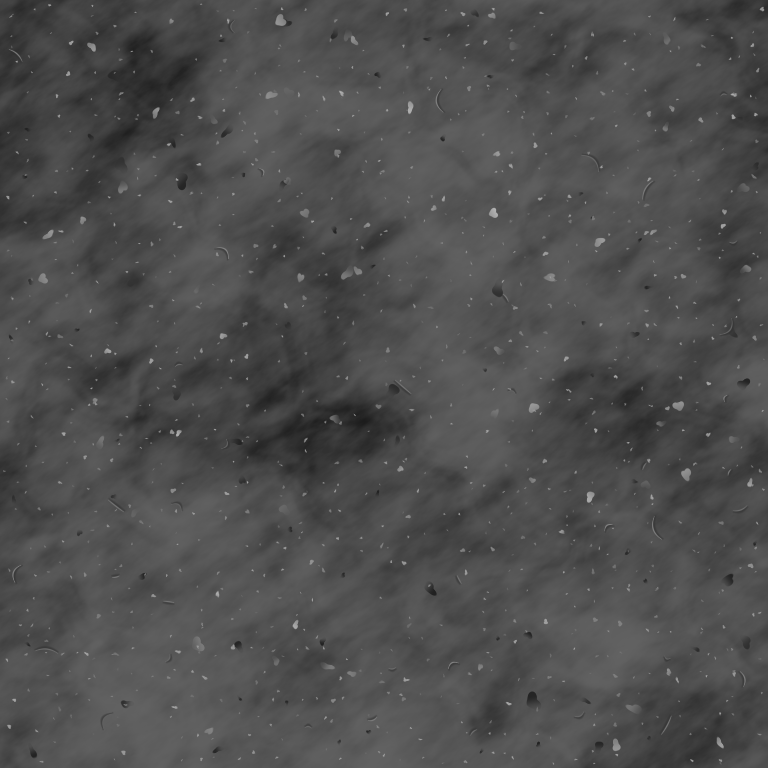
This texture is drawn by a WebGL 1 fragment shader. Its source:

```glsl
precision highp float;
// Dark, cloudy grey stone with slanted grain, pale flakes, specks and curved fibres.
uniform vec2 u_resolution;

const float TAU = 6.28319;

// Three random values per point, without sine.
vec3 hash3(vec2 p) {
  vec3 q = fract(p.xyx * vec3(0.1031, 0.1030, 0.0973));
  q += dot(q, q.yxz + 33.33);
  return fract((q.xxy + q.yzz) * q.zyx);
}

vec2 rotate(vec2 p, float angle) {
  float c = cos(angle), s = sin(angle);
  return vec2(c * p.x + s * p.y, c * p.y - s * p.x);
}

float valueNoise(vec2 p) {
  vec2 i = floor(p), f = fract(p);
  f = f * f * f * (f * (f * 6.0 - 15.0) + 10.0);
  float low = mix(hash3(i).x, hash3(i + vec2(1.0, 0.0)).x, f.x);
  float high = mix(hash3(i + vec2(0.0, 1.0)).x, hash3(i + 1.0).x, f.x);
  return mix(low, high, f.y);
}

float fbm(vec2 p, float gain) {
  float sum = 0.0, total = 0.0, weight = 1.0;
  for (int i = 0; i < 5; i++) {
    sum += weight * valueNoise(p);
    total += weight;
    weight *= gain;
    p = rotate(p, 0.5) * 2.03 + 17.3;
  }
  return sum / total;
}

// Cloudy base tone; bright parts are compressed, dark parts reach further.
float stoneTone(vec2 p) {
  vec2 warp = vec2(valueNoise(p * 14.0 + 40.0), valueNoise(p * 14.0 + 80.0)) - 0.5;
  float clouds = fbm(p * vec2(5.0, 6.5) + warp * 0.35 + 11.0, 0.58) - 0.5;
  vec2 slanted = rotate(p, 0.62);
  float grain = fbm(slanted * vec2(20.0, 48.0) + 60.0, 0.5) - 0.5;
  float d = 0.35 * clouds + 0.13 * grain;
  return 0.302 + d - 3.0 * d * d;
}

// Offset from the mark in this grid cell, in canvas units.
vec2 cellOffset(vec2 p, float cells, vec2 jitter) {
  return (fract(p * cells) - mix(vec2(0.2), vec2(0.8), jitter)) / cells;
}

// Signed distance to an uneven, angular chip.
float chipDistance(vec2 q, float radius, float stretch, vec2 shape) {
  q.y *= stretch;
  float a = atan(q.y, q.x + 0.000001);
  float edge = 1.0 + 0.22 * sin(2.0 * a + TAU * shape.x) + 0.18 * sin(3.0 * a + TAU * shape.y);
  return (length(q) - radius * edge) / stretch;
}

// Signed distance to a bent, tapering fibre.
float fibreDistance(vec2 q, float halfLength, float width, float bend) {
  float along = clamp(q.x / halfLength, -1.0, 1.0);
  q.y -= bend * halfLength * (along * along - 0.5);
  return length(vec2(q.x - along * halfLength, q.y)) - width * (1.0 - 0.6 * along * along);
}

float cover(float d, float blur) {
  return 1.0 - smoothstep(-blur, blur, d);
}

// Scattered chips: radius range, share of filled cells, tone range, one faded side.
float addChips(float tone, vec2 p, float cells, float seed, vec2 radii, float share,
               vec2 tones, float fade, float blur) {
  vec2 id = floor(p * cells);
  vec3 a = hash3(id + seed), b = hash3(id + seed + 37.0);
  vec2 q = rotate(cellOffset(p, cells, a.xy), TAU * b.x);
  float radius = mix(radii.x, radii.y, b.y * b.y);
  float mask = cover(chipDistance(q, radius, 1.0 + b.z, a.yx), blur);
  mask *= mix(1.0, smoothstep(-1.0, 0.8, q.x / radius), fade) * step(a.z, share);
  return mix(tone, mix(tones.x, tones.y, fract(a.z * 57.0)), mask);
}

// Scattered fibres, each with a soft shadow beside it.
float addFibres(float tone, vec2 p, float cells, float seed, float share, float blur) {
  vec2 id = floor(p * cells);
  vec3 a = hash3(id + seed), b = hash3(id + seed + 53.0);
  vec2 q = rotate(cellOffset(p, cells, a.xy), TAU * b.x);
  float halfLength = mix(0.004, 0.016, b.y * b.y);
  float bend = (b.z - 0.5) * 1.3;
  float present = step(a.z, share);
  float shadow = fibreDistance(q - vec2(0.0, 0.002), halfLength, 0.0016, bend);
  float fibre = fibreDistance(q, halfLength, 0.0008, bend);
  tone = mix(tone, 0.19, 0.6 * present * cover(shadow, 0.0018));
  return mix(tone, mix(0.38, 0.52, b.z), present * cover(fibre, blur));
}

void main() {
  float size = min(u_resolution.x, u_resolution.y);
  vec2 p = gl_FragCoord.xy / size;
  float blur = 0.7 / size;

  float tone = stoneTone(p);

  // Dark chips and fibres
  tone = addChips(tone, p, 15.0, 5.0, vec2(0.003, 0.010), 0.36, vec2(0.13, 0.20), 0.9, blur);
  tone = addFibres(tone, p, 11.0, 120.0, 0.32, blur);

  // Pale flakes, from faint to clear
  tone = addChips(tone, p, 10.0, 210.0, vec2(0.005, 0.011), 0.28, vec2(0.38, 0.48), 0.8, blur);
  tone = addChips(tone, p, 12.0, 330.0, vec2(0.0035, 0.0085), 0.36, vec2(0.48, 0.70), 0.25, blur);

  // Tiny specks
  tone = addChips(tone, p, 29.0, 410.0, vec2(0.0012, 0.0032), 0.55, vec2(0.42, 0.64), 0.0, blur);
  tone = addChips(tone, p, 37.0, 560.0, vec2(0.0009, 0.0020), 0.48, vec2(0.40, 0.62), 0.0, blur);

  gl_FragColor = vec4(vec3(tone), 1.0);
}
```
